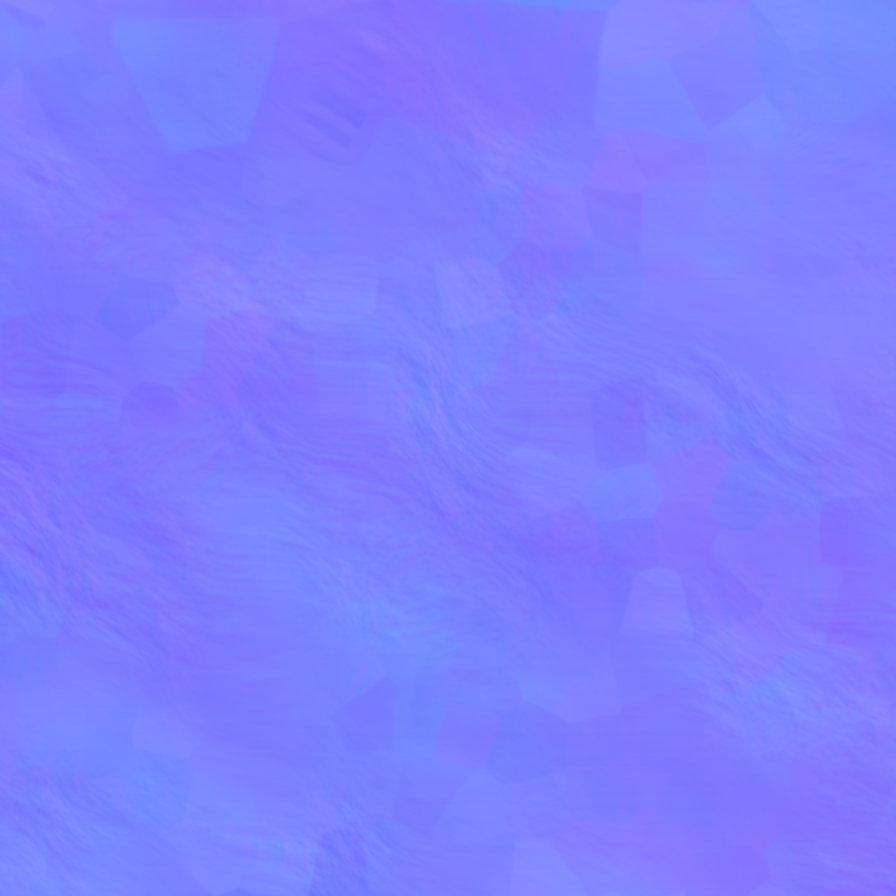
Give the GLSL for this texture map, as a Shadertoy shader.

```glsl
float hash(vec2 p) {
    return fract(sin(dot(p, vec2(127.1, 311.7))) * 43758.5453);
}

vec2 hash2(vec2 p) {
    return vec2(hash(p), hash(p + 57.3));
}

float noise(vec2 p) {
    vec2 i = floor(p), f = fract(p);
    f = f * f * (3.0 - 2.0 * f);
    return mix(mix(hash(i), hash(i + vec2(1, 0)), f.x),
               mix(hash(i + vec2(0, 1)), hash(i + vec2(1, 1)), f.x), f.y);
}

float fbm(vec2 p) {
    float sum = 0.0, amp = 0.533;
    for (int i = 0; i < 4; i++) {
        sum += amp * noise(p);
        p = mat2(1.6, 1.2, -1.2, 1.6) * p + 7.1;
        amp *= 0.5;
    }
    return sum;
}

vec2 fbm2(vec2 p) {
    return vec2(fbm(p), fbm(p + 31.7)) - 0.5;
}

// Stretch along a diagonal that falls to the right
vec2 slant(vec2 p) {
    return vec2(dot(p, vec2(0.87, -0.49)) * 0.55, dot(p, vec2(0.49, 0.87)));
}

// Height of the rough, worn surface
float relief(vec2 uv) {
    return fbm(slant(uv) * 30.0 + 2.0 * noise(uv * 9.0));
}

// Tilt of one broken facet, with parallel or fanned streaks
vec2 facetTilt(vec2 cell, vec2 r) {
    vec2 tilt = (hash2(cell + 3.7) - 0.5) * 0.065;
    float angle = (hash(cell + 8.1) - 0.5) * (hash(cell + 4.4) < 0.5 ? 0.5 : 3.0);
    vec2 across = vec2(cos(angle), sin(angle));
    float along = dot(r, vec2(-across.y, across.x));
    float fan = hash(cell + 6.6) < 0.3 ? 1.0 / (0.6 + abs(along)) : 1.0;
    float t = dot(r, across) * fan;
    float lines = noise(vec2(t * 22.0, hash(cell) * 90.0)) - 0.5
                + 0.7 * (noise(vec2(t * 7.0, hash(cell) * 50.0)) - 0.5);
    float start = hash(cell + 2.2) * 0.5 - 0.4;
    float band = smoothstep(start, start + 0.04, along)
               * (1.0 - smoothstep(start + 0.35, start + 0.6, along));
    float strength = pow(hash(cell + 9.9), 3.0) * 0.09 * band + 0.006;
    return tilt + lines * strength * mix(across, vec2(0.6, -0.6), 0.3);
}

// Voronoi facets, blended over a thin edge
vec2 facets(vec2 p) {
    vec2 base = floor(p), sum = vec2(0);
    float total = 0.0;
    for (int y = -1; y <= 1; y++)
    for (int x = -1; x <= 1; x++) {
        vec2 cell = base + vec2(x, y);
        vec2 r = p - cell - 0.1 - 0.8 * hash2(cell);
        float w = exp2(-80.0 * length(r));
        sum += w * facetTilt(cell, r);
        total += w;
    }
    return sum / total;
}

void mainImage(out vec4 fragColor, in vec2 fragCoord) {
    vec2 uv = fragCoord / iResolution.xy;

    // Broad, cloudy drift of the surface direction
    vec2 slope = fbm2(slant(uv) * 7.0 + 3.0) * vec2(0.10, 0.13);

    // Large facets near the top, small ones in scattered patches
    vec2 warped = uv + 0.012 * fbm2(uv * 12.0);
    float top = smoothstep(0.74, 0.92, uv.y + 0.3 * (noise(uv * 5.0) - 0.5));
    float patches = smoothstep(0.42, 0.58, noise(uv * 6.5 + 11.0));
    slope += facets(warped * 7.0 + 20.0) * mix(0.3, 1.0, top);
    slope += facets(warped * 14.0) * patches * mix(0.75, 0.45, top);

    // Soft bumps where the surface is worn
    float worn = smoothstep(0.35, 0.7, fbm(slant(uv) * 8.0 + 40.0)) * (1.0 - 0.8 * top);
    float e = 0.003, h = relief(uv);
    vec2 bump = vec2(relief(uv + vec2(e, 0)), relief(uv + vec2(0, e))) - h;
    slope -= bump * (0.08 + 0.34 * worn);

    // Fine horizontal grain and small specks
    float grain = noise(uv * vec2(14.0, 260.0)) - 0.5;
    slope.y += grain * 0.010 * (1.0 - 0.6 * top);
    slope += (vec2(noise(uv * 190.0), noise(uv * 190.0 + 71.0)) - 0.5) * 0.018 * worn;

    // Encode the unit normal as a colour
    float z = sqrt(max(0.0, 1.0 - 4.0 * dot(slope, slope)));
    fragColor = vec4(vec2(0.497) + slope, 0.5 + 0.5 * z, 1.0);
}
```
